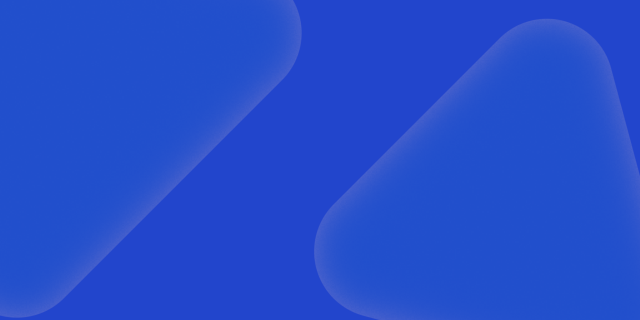
This background is drawn by a Shadertoy shader. Its source:

```glsl
// Two large rounded triangles with soft, grainy inner glows on a flat blue field.

float hash(vec2 p) {
    vec3 q = fract(p.xyx * 0.1031);
    q += dot(q, q.yzx + 33.33);
    return fract((q.x + q.y) * q.z);
}

// Signed distance to an equilateral triangle whose tip points along +y.
float triangleDistance(vec2 p, float halfSide) {
    const float k = sqrt(3.0);
    p = vec2(abs(p.x) - halfSide, p.y + halfSide / k);
    if (p.x + k * p.y > 0.0) p = vec2(p.x - k * p.y, -k * p.x - p.y) * 0.5;
    p.x -= clamp(p.x, -2.0 * halfSide, 0.0);
    return -length(p) * sign(p.y);
}

// Rounded triangle with its tip turned towards the unit vector "tip".
float roundedTriangle(vec2 p, vec2 center, vec2 tip, float halfSide) {
    p -= center;
    vec2 local = vec2(dot(p, vec2(tip.y, -tip.x)), dot(p, tip));
    return triangleDistance(local, halfSide) - 0.208;
}

void mainImage(out vec4 fragColor, in vec2 fragCoord) {
    vec2 p = fragCoord / iResolution.y;
    float pixel = 1.0 / iResolution.y;

    // The long slanted sides face each other across the diagonal band.
    vec2 tip = vec2(-1.0, 1.0) * sqrt(0.5);
    float upperLeft = roundedTriangle(p, vec2(0.197, 0.753), tip, 0.482);
    float lowerRight = roundedTriangle(p, vec2(1.599, 0.324), -tip, 0.367);
    float d = min(upperLeft, lowerRight);

    // The glow is brightest at the rim and fades inwards.
    float glow = 1.0 - tanh(max(-d, 0.0) * 15.4);
    float grain = hash(floor(p * 256.0)) - 0.5;
    glow *= 1.0 + 0.12 * grain;

    vec3 field = vec3(0.135, 0.27, 0.80);
    vec3 face = mix(vec3(0.13, 0.31, 0.80), vec3(0.27, 0.372, 0.80), glow);
    face += 0.004 * grain;

    float cover = smoothstep(0.75 * pixel, -0.75 * pixel, d);
    fragColor = vec4(mix(field, face, cover), 1.0);
}
```
